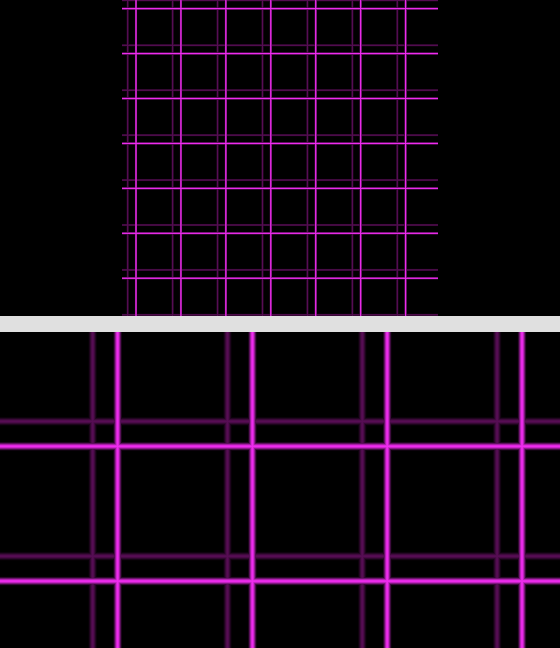
Top: the whole. Bottom: its middle third, enlarged.
Write a Shadertoy shader that draws this pattern.

```glsl
#define PERIOD 0.1422
#define BRIGHT_ORIGIN vec2(0.0443, 0.1195)
#define DIM_SHIFT vec2(-0.0263, 0.0263)
#define LINE_REACH 0.0052
#define BRIGHT_COLOR vec3(0.94, 0.17, 0.94)
#define DIM_COLOR vec3(0.34, 0.05, 0.33)

// Soft profile of the nearest line on either axis, 1 at its centre
float gridLines(vec2 p, float reach) {
    vec2 d = abs(fract(p / PERIOD + 0.5) - 0.5) * PERIOD;
    return 1.0 - smoothstep(0.0, reach, min(d.x, d.y));
}

// Coverage of the centred square panel
float panelMask(float x, float pixel) {
    return clamp((0.5 - abs(x - 0.5)) / pixel + 0.5, 0.0, 1.0);
}

void mainImage(out vec4 fragColor, in vec2 fragCoord) {
    // Panel units: the square spans 0..1 on both axes
    float pixel = 1.0 / iResolution.y;
    vec2 p = fragCoord * pixel;
    p.x += 0.5 - 0.5 * iResolution.x * pixel;

    float reach = max(LINE_REACH, pixel);
    vec3 bright = BRIGHT_COLOR * gridLines(p - BRIGHT_ORIGIN, reach);
    vec3 dim = DIM_COLOR * gridLines(p - BRIGHT_ORIGIN - DIM_SHIFT, reach);

    // The brighter grid lies over its dim echo
    vec3 color = max(bright, dim) * panelMask(p.x, pixel);
    fragColor = vec4(color, 1.0);
}
```
